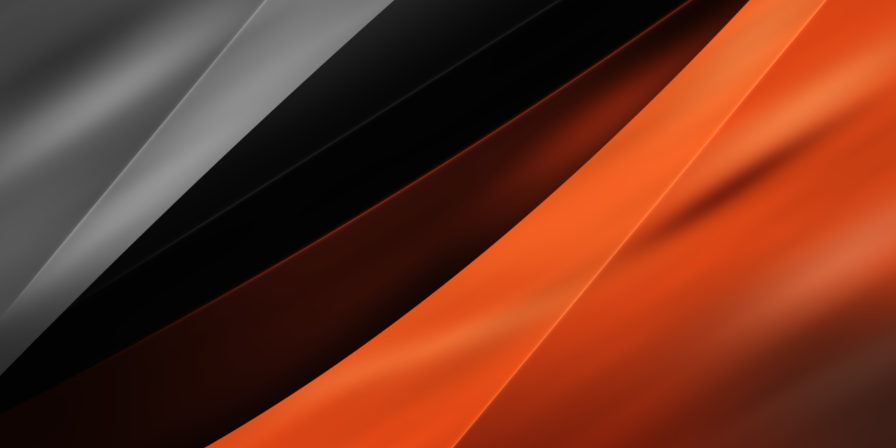
Write a Shadertoy shader that draws this background.

```glsl
// Diagonal sheets of brushed grey, black and glowing orange with thin lit edges.
#define SILVER vec3(0.40, 0.40, 0.40)
#define BLACK vec3(0.010, 0.010, 0.011)
#define EMBER vec3(0.19, 0.050, 0.025)
#define ORANGE vec3(0.91, 0.355, 0.125)
#define RUST vec3(0.80, 0.25, 0.075)
#define PEACH vec3(0.97, 0.56, 0.31)
#define BROWN vec3(0.23, 0.115, 0.085)
#define GRAIN_ANGLE 0.56
#define GRAIN_AMOUNT 0.10
#define EDGE_WIDTH 0.0028

// Signed distance above the parabola y = k.x + k.y x + k.z x^2
float above(vec2 p, vec3 k) {
    float slope = k.y + 2.0 * k.z * p.x;
    return (p.y - k.x - p.x * (k.y + k.z * p.x)) / sqrt(1.0 + slope * slope);
}

vec2 turn(vec2 p, float angle) {
    float c = cos(angle), s = sin(angle);
    return vec2(c * p.x + s * p.y, c * p.y - s * p.x);
}

// Soft elongated highlight; size holds its length and thickness
float streak(vec2 p, vec2 centre, float angle, vec2 size) {
    vec2 q = turn(p - centre, angle) / size;
    return exp(-dot(q, q));
}

float hash(vec2 p) {
    return fract(sin(dot(p, vec2(127.1, 311.7))) * 4375.85);
}

float noise(vec2 p) {
    vec2 i = floor(p), f = fract(p);
    f = f * f * (3.0 - 2.0 * f);
    return mix(mix(hash(i), hash(i + vec2(1, 0)), f.x),
               mix(hash(i + vec2(0, 1)), hash(i + vec2(1, 1)), f.x), f.y);
}

// Stretched noise along the direction of the sheets
float grain(vec2 p) {
    vec2 q = turn(p, GRAIN_ANGLE);
    return 0.65 * noise(q * vec2(2.0, 13.0)) + 0.35 * noise(q * vec2(4.0, 31.0)) - 0.5;
}

float cover(float d) {
    float px = 1.0 / iResolution.y;
    return smoothstep(-px, px, d);
}

float rim(float d) {
    return exp(-abs(d) / EDGE_WIDTH);
}

vec3 greyBack(vec2 p) {
    float v = 0.27 + 0.04 * p.x;
    v += 0.24 * streak(p, vec2(0.22, 0.77), 0.56, vec2(0.36, 0.055));
    v += 0.08 * streak(p, vec2(0.05, 0.48), 0.65, vec2(0.25, 0.10));
    v += 0.07 * streak(p, vec2(0.42, 0.97), 0.55, vec2(0.22, 0.05));
    v -= 0.08 * streak(p, vec2(0.17, 0.88), 0.56, vec2(0.32, 0.05));
    return vec3(v);
}

vec3 greyFront(vec2 p) {
    float v = mix(0.17, SILVER.r, smoothstep(0.15, 0.55, p.y));
    v += 0.16 * streak(p, vec2(0.37, 0.60), 0.72, vec2(0.30, 0.07));
    v += 0.10 * streak(p, vec2(0.66, 0.90), 0.76, vec2(0.30, 0.11));
    v += 0.10 * streak(p, vec2(0.12, 0.40), 0.65, vec2(0.20, 0.035));
    return vec3(v);
}

vec3 emberSheet(vec2 p, float inner, float outer) {
    vec3 c = EMBER * mix(0.35, 1.0, smoothstep(0.1, 0.8, p.x));
    c *= mix(0.45, 1.0, smoothstep(0.0, 0.10, outer));
    float heat = smoothstep(0.95, 1.45, p.x) * smoothstep(0.01, 0.13, inner);
    c += vec3(0.44, 0.115, 0.045) * heat * exp(-pow(outer / 0.085 - 0.65, 2.0));
    return c * (1.0 - 0.6 * streak(p, vec2(1.55, 0.97), 0.6, vec2(0.25, 0.06)));
}

vec3 orangeSheet(vec2 p) {
    vec3 c = mix(RUST * 1.06, ORANGE, smoothstep(0.0, 0.5, p.y));
    c = mix(c, PEACH, 0.45 * streak(p, vec2(1.00, 0.24), 0.34, vec2(0.36, 0.035)));
    c = mix(c, PEACH, 0.55 * streak(p, vec2(1.68, 0.90), 0.78, vec2(0.24, 0.06)));
    c = mix(c, PEACH, 0.20 * streak(p, vec2(0.68, 0.11), 0.55, vec2(0.25, 0.03)));
    return mix(c, RUST, 0.5 * streak(p, vec2(1.05, 0.32), 0.45, vec2(0.22, 0.04)));
}

vec3 rustSheet(vec2 p) {
    float shade = smoothstep(0.42, -0.08, p.y - 0.22 * (p.x - 1.3));
    vec3 c = mix(RUST * 1.05, vec3(0.46, 0.11, 0.04), shade);
    c = mix(c, BROWN, smoothstep(1.35, 2.0, p.x) * smoothstep(0.50, 0.08, p.y));
    c = mix(c, PEACH, 0.70 * streak(p, vec2(1.80, 0.76), 0.56, vec2(0.33, 0.05)));
    c = mix(c, ORANGE, 0.45 * streak(p, vec2(1.38, 0.40), 0.50, vec2(0.24, 0.045)));
    c = mix(c, vec3(0.36, 0.07, 0.03), 0.75 * streak(p, vec2(1.63, 0.575), 0.56, vec2(0.25, 0.028)));
    c = mix(c, vec3(0.86, 0.45, 0.29), 0.75 * streak(p, vec2(1.91, 0.44), 0.55, vec2(0.30, 0.065)));
    return mix(c, vec3(0.42, 0.25, 0.18), 0.5 * streak(p, vec2(2.0, 0.22), 0.5, vec2(0.35, 0.05)));
}

void mainImage(out vec4 fragColor, in vec2 fragCoord) {
    vec2 p = fragCoord / iResolution.y;

    // Boundaries from upper left to lower right
    float greyLine = above(p, vec3(0.288, 1.20, 0.0));
    float greyEdge = above(p, vec3(0.161, 1.02, -0.076));
    float smokeEdge = above(p, vec3(0.215, 0.628, 0.0));
    float emberEdge = above(p, vec3(0.075, 0.50, 0.065));
    float orangeEdge = above(p, vec3(-0.218, 0.385, 0.205));
    float rustLine = above(p, vec3(-1.211, 1.199, 0.0));

    // Stack the sheets
    vec3 smoke = vec3(0.025 + 0.13 * smoothstep(0.0, 0.26, smokeEdge) * smoothstep(0.2, 0.9, p.y));
    vec3 c = mix(rustSheet(p), orangeSheet(p), cover(rustLine));
    c = mix(c, emberSheet(p, -emberEdge, orangeEdge), cover(orangeEdge));
    c = mix(c, BLACK, cover(emberEdge));
    c = mix(c, smoke, cover(smokeEdge));
    c = mix(c, greyFront(p), cover(greyEdge));
    c = mix(c, greyBack(p), cover(greyLine));
    c *= 1.0 + 2.0 * GRAIN_AMOUNT * grain(p);

    // Lit rims
    c += vec3(0.16) * rim(greyLine) * smoothstep(0.25, 0.5, p.y);
    c += vec3(0.09) * rim(smokeEdge) * smoothstep(0.1, 0.5, p.x);
    c += vec3(0.38, 0.12, 0.05) * rim(emberEdge) * smoothstep(0.1, 0.8, p.x);
    c += vec3(0.16, 0.15, 0.10) * rim(rustLine);
    fragColor = vec4(clamp(c, 0.0, 1.0), 1.0);
}
```
